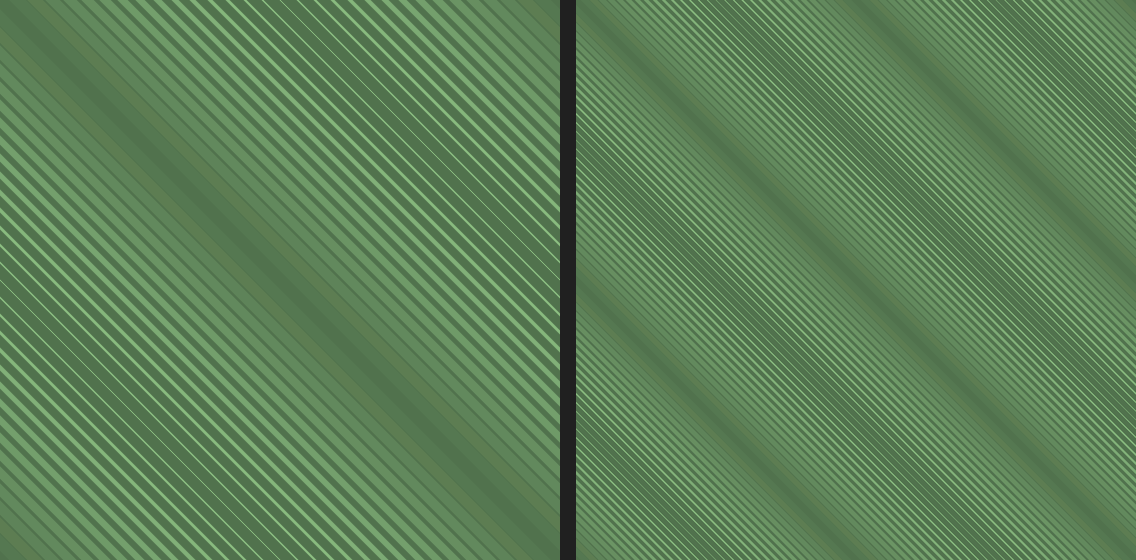
Left, the tile; right, the same tile 2 across and 2 down.
This pattern is drawn by a Shadertoy shader. Its source:

```glsl
// Diagonal green stripes, 32 to each side of the tile, falling from left to right.
// Stripes merge into a broad dark band on the main diagonal, then grow
// thinner and brighter up to a hairline half a tile away.

// Steps from the nearest dark band, 0 to 16, for a stripe index that wraps at 32
float stepsFromBand(float index) {
    float wrapped = mod(index, 32.0);
    return min(wrapped, 32.0 - wrapped);
}

// Fades from dark to pale green, with a faint olive cast beside the band
vec3 stripeColor(float steps, vec3 ground) {
    vec3 color = mix(ground, vec3(0.59, 0.80, 0.545), steps / 16.0);
    float olive = 1.0 - min(abs(steps - 2.0), 1.0);
    return color + olive * vec3(0.012, 0.0, -0.012);
}

void mainImage(out vec4 fragColor, in vec2 fragCoord) {
    vec2 uv = fragCoord / iResolution.xy;

    // Position across the stripes; each stripe is centred on a whole number
    float across = 32.0 * (uv.x + uv.y);
    float index = floor(across + 0.5);
    float steps = stepsFromBand(index);

    // Stripe width shrinks evenly from the full pitch to a hairline
    float width = mix(1.0, 0.05, steps / 16.0);
    float pixel = 32.0 * length(1.0 / iResolution.xy);
    float coverage = clamp((0.5 * width - abs(across - index)) / pixel + 0.5, 0.0, 1.0);

    vec3 ground = vec3(0.317, 0.448, 0.302);
    fragColor = vec4(mix(ground, stripeColor(steps, ground), coverage), 1.0);
}
```
